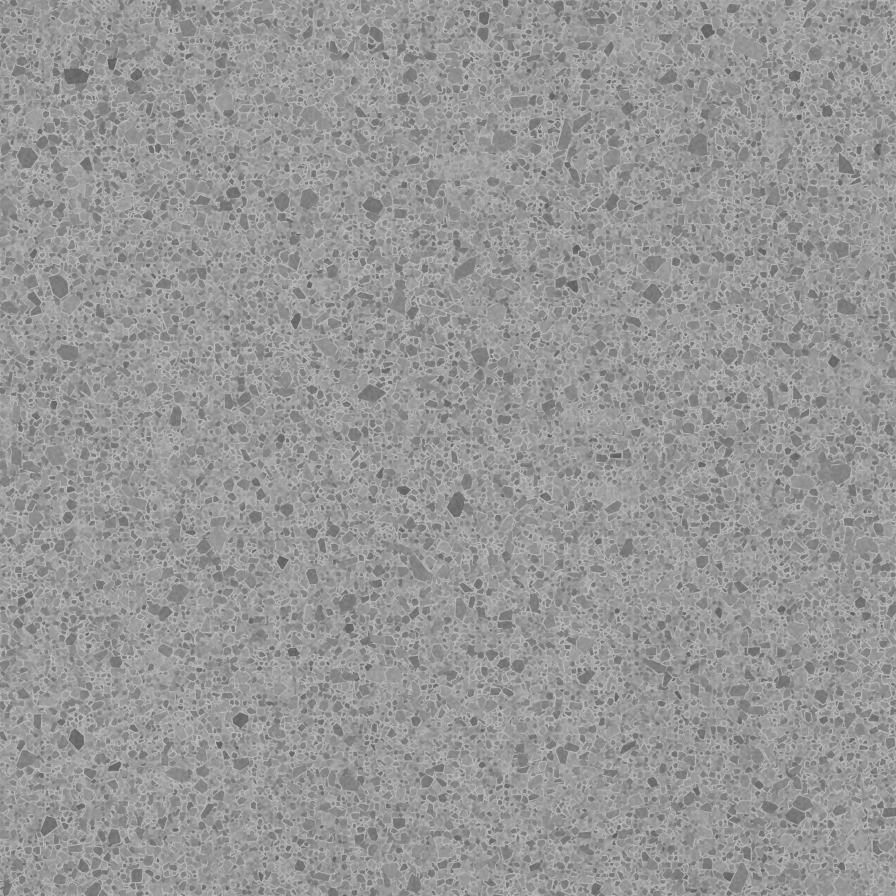
Reproduce this texture procedurally as a WebGL 1 fragment shader.

```glsl
precision highp float;
uniform vec2 u_resolution;

const float TAU = 6.2831853;
const float MATRIX_TONE = 0.605;
const float MATRIX_CONTRAST = 0.20;
const float RIM_TONE = 0.715;
const float RIM_WIDTH = 0.0013;
const float SHARD_DARK = 0.46;
const float SHARD_LIGHT = 0.615;
const float DARK_ACCENT = 0.07;
const float PALE_TONE = 0.66;
const float SPECKLE = 0.07;

float hash(vec2 p) {
  vec3 q = fract(p.xyx * vec3(0.1031, 0.1030, 0.0973));
  q += dot(q, q.yzx + 33.33);
  return fract((q.x + q.y) * q.z);
}

vec4 hash4(vec2 p) {
  vec4 q = fract(p.xyxy * vec4(0.1031, 0.1030, 0.0973, 0.1099));
  q += dot(q, q.wzxy + 33.33);
  return fract((q.xxyz + q.yzzw) * q.zywx);
}

float noise(vec2 p) {
  vec2 i = floor(p);
  vec2 f = fract(p);
  f = f * f * (3.0 - 2.0 * f);
  float low = mix(hash(i), hash(i + vec2(1.0, 0.0)), f.x);
  float high = mix(hash(i + vec2(0.0, 1.0)), hash(i + vec2(1.0, 1.0)), f.x);
  return mix(low, high, f.y);
}

// Distance to an irregular convex shard with six sides around an ellipse
float shardDistance(vec2 p, vec2 id, vec4 shape) {
  float turn = shape.x * TAU;
  float stretch = 1.0 + 0.75 * shape.y * shape.y;
  float radius = mix(0.28, 0.50, shape.z);
  vec2 axis = vec2(cos(turn), sin(turn));
  p = vec2(dot(p, axis), dot(p, vec2(-axis.y, axis.x)));
  float d = -10.0;
  for (int k = 0; k < 6; k++) {
    float side = float(k);
    vec4 jitter = hash4(id + side * 17.3 + 5.7);
    float angle = (side + 0.65 * jitter.x) * TAU / 6.0;
    vec2 normal = vec2(cos(angle), sin(angle));
    float reach = length(normal * vec2(stretch, 1.0 / stretch));
    d = max(d, dot(p, normal) - radius * reach * mix(0.65, 1.12, jitter.y));
  }
  return d;
}

float coverage(float d) {
  return clamp(0.5 - d * u_resolution.y, 0.0, 1.0);
}

// Lays one size class of pale-rimmed shards over the tone below
float addShards(float tone, vec2 p, float frequency, float density, float seed) {
  vec2 q = p * frequency;
  vec2 cell = floor(q);
  float rimStrength = smoothstep(0.2, 0.85, noise(p * 120.0 + seed));
  for (int j = -1; j <= 1; j++) {
    for (int i = -1; i <= 1; i++) {
      vec2 id = cell + vec2(float(i), float(j)) + seed;
      vec4 place = hash4(id);
      if (place.x > density) continue;
      vec4 shape = hash4(id + 71.7);
      vec2 center = id - seed + 0.2 + 0.6 * place.yz;
      float d = shardDistance(q - center, id, shape) / frequency;
      float body = mix(SHARD_DARK, SHARD_LIGHT, shape.w);
      body -= DARK_ACCENT * smoothstep(0.82, 1.0, place.w);
      tone = mix(tone, RIM_TONE, coverage(d - RIM_WIDTH) * rimStrength);
      tone = mix(tone, body, coverage(d));
    }
  }
  return tone;
}

void main() {
  vec2 p = gl_FragCoord.xy / u_resolution.y;

  // Crushed, powdery ground
  float powder = 0.6 * noise(p * 330.0) + 0.4 * noise(p * 150.0 + 40.0);
  float tone = MATRIX_TONE + MATRIX_CONTRAST * (powder - 0.5);

  // Shards from fine to coarse, crowded unevenly
  float crowding = mix(0.75, 1.25, noise(p * 9.0 + 13.0));
  tone = addShards(tone, p, 160.0, 0.72 * crowding, 11.0);
  tone = addShards(tone, p, 105.0, 0.50 * crowding, 203.0);

  // Pale patches of ground-up stone
  float patchShape = noise(p * 22.0 + 7.0) + 0.25 * (noise(p * 110.0) - 0.5);
  tone = mix(tone, PALE_TONE, 0.6 * smoothstep(0.80, 0.98, patchShape));

  tone = addShards(tone, p, 68.0, 0.27 * crowding, 417.0);
  tone = addShards(tone, p, 42.0, 0.06 * crowding, 631.0);

  // Fine surface speckle and faint broad shading
  tone += SPECKLE * (noise(p * 400.0 + 90.0) - 0.5);
  tone += 0.02 * (noise(p * 5.0) - 0.5);
  gl_FragColor = vec4(vec3(tone), 1.0);
}
```
